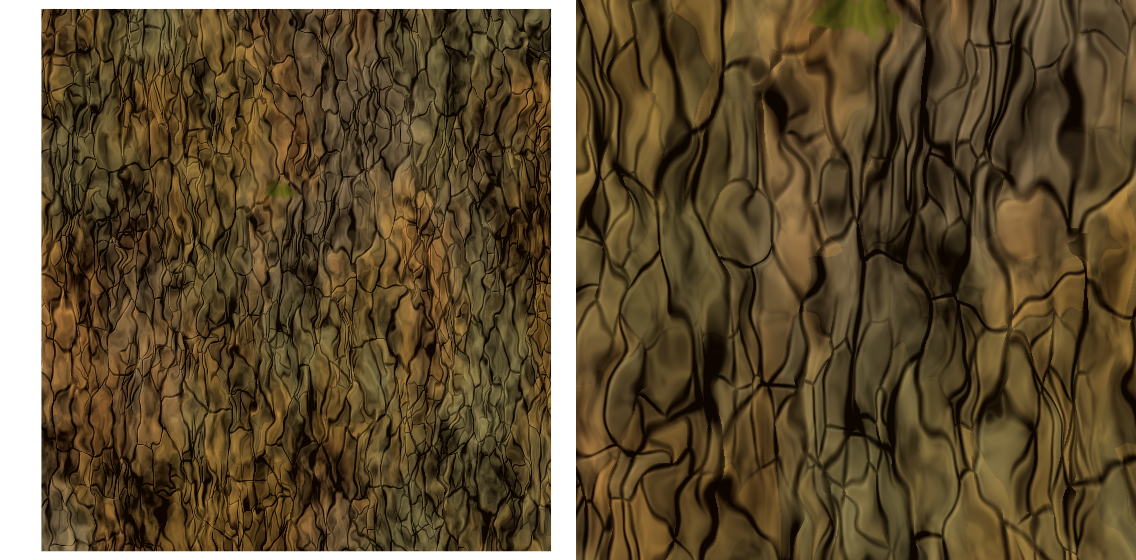
Left: the whole. Right: its middle third, enlarged.
A WebGL 1 fragment shader for this texture:

```glsl
precision highp float;
uniform vec2 u_resolution;

#define PANEL_MIN vec2(0.074, 0.0156)
#define PANEL_MAX vec2(0.984, 0.984)
#define PLATE_SCALE vec2(30.0, 10.0)
#define FLAKE_SCALE vec2(68.0, 24.0)
#define GRAIN_SCALE vec2(100.0, 38.0)
#define CRACK_WIDTH 0.0042
#define BASE_TONE 0.64
#define GRAIN_CONTRAST 1.15
#define RELIEF 0.22
#define DARK_BARK vec3(0.16, 0.11, 0.05)
#define LIGHT_BARK vec3(0.56, 0.45, 0.28)
#define MOSS vec3(0.36, 0.36, 0.08)

float hash(vec2 p) {
  vec3 q = fract(p.xyx * vec3(0.1031, 0.1030, 0.0973));
  q += dot(q, q.yzx + 33.33);
  return fract((q.x + q.y) * q.z);
}

float noise(vec2 p) {
  vec2 i = floor(p), f = fract(p);
  f = f * f * (3.0 - 2.0 * f);
  vec2 e = vec2(1.0, 0.0);
  return mix(mix(hash(i), hash(i + e), f.x),
             mix(hash(i + e.yx), hash(i + e.xx), f.x), f.y);
}

float fbm(vec2 p) {
  float sum = 0.0, amp = 0.5;
  for (int i = 0; i < 3; i++) {
    sum += amp * noise(p);
    p = p * 2.0 + 17.3;
    amp *= 0.5;
  }
  return sum / 0.875;
}

// Stretched cells: x = distance to the border in canvas units, y = cell value
vec2 cells(vec2 p, vec2 scale) {
  p *= scale;
  vec2 base = floor(p), nearest = vec2(0.0), second = vec2(1.0), id = base;
  float d1 = 9.0, d2 = 9.0;
  for (int y = -1; y <= 1; y++) {
    for (int x = -1; x <= 1; x++) {
      vec2 cell = base + vec2(float(x), float(y));
      vec2 r = cell + vec2(hash(cell), hash(cell + 57.0)) - p;
      float d = dot(r, r);
      if (d < d1) {
        d2 = d1; second = nearest;
        d1 = d; nearest = r; id = cell;
      } else if (d < d2) {
        d2 = d; second = r;
      }
    }
  }
  float slope = length((second - nearest) * scale);
  return vec2(0.5 * (d2 - d1) / max(slope, 0.001), hash(id + 113.0));
}

// Ragged vertical plates: x = height, y = plate value, z = fibre grain
vec3 bark(vec2 p) {
  vec2 q = p;
  q.x += 0.045 * (fbm(p * vec2(12.0, 7.0)) - 0.5);
  q.y += 0.060 * (fbm(p * vec2(16.0, 9.0) + 31.0) - 0.5);
  q.x += 0.011 * (noise(p * vec2(85.0, 48.0)) - 0.5);
  q.y += 0.016 * (noise(p * vec2(70.0, 60.0) + 9.0) - 0.5);
  vec2 plate = cells(q, PLATE_SCALE);
  vec2 flake = cells(q + 3.7, FLAKE_SCALE);
  float wide = CRACK_WIDTH * (0.35 + 1.3 * noise(p * vec2(34.0, 17.0)));
  float thin = CRACK_WIDTH * 0.62;
  float deep = 1.0 - smoothstep(0.0, wide, plate.x);
  float fine = 1.0 - smoothstep(0.0, thin, flake.x);
  fine *= smoothstep(0.35, 0.7, noise(p * vec2(26.0, 14.0) + 5.0));
  float grain = fbm(q * GRAIN_SCALE);
  float height = 1.0 - max(deep * 0.9, fine * 0.75);
  return vec3(height + 0.5 * (grain - 0.5), mix(plate.y, flake.y, 0.6), grain);
}

vec3 barkColor(vec2 p) {
  vec3 b = bark(p);
  float lit = b.x - bark(p + vec2(-0.0018, 0.0016)).x;
  float broad = fbm(p * vec2(7.0, 3.0) + 2.0);
  float knots = smoothstep(0.60, 0.82, fbm(p * vec2(9.0, 6.0) + 41.0));
  float pits = smoothstep(0.35, 0.65, fbm(p * vec2(75.0, 50.0) + 8.0));

  float tone = BASE_TONE + 0.36 * (b.y - 0.5) + 0.65 * (broad - 0.5);
  tone += GRAIN_CONTRAST * (b.z - 0.5) + RELIEF * lit;
  tone -= 0.75 * (1.0 - clamp(b.x, 0.0, 1.0));
  tone -= knots * (0.25 + 0.35 * pits);
  vec3 color = mix(DARK_BARK, LIGHT_BARK, clamp(tone, -0.27, 1.25));

  // Tan, olive and grey weathering
  float warmth = fbm(p * vec2(8.0, 4.0) + 73.0) + 0.22 * (b.y - 0.5);
  float olive = smoothstep(0.4, 0.65, fbm(p * vec2(5.0, 2.5) + 19.0));
  vec3 tint = mix(vec3(0.93, 0.98, 1.10), vec3(1.14, 0.98, 0.78),
                  smoothstep(0.28, 0.72, warmth));
  color *= tint * mix(vec3(1.0), vec3(0.96, 1.03, 0.90), olive);

  // Small moss tuft
  float tuft = length((p - vec2(0.5, 0.66)) / vec2(0.026, 0.016));
  tuft += 1.3 * (fbm(p * 90.0) - 0.5);
  return mix(color, MOSS * (0.4 + b.z), 0.8 * (1.0 - smoothstep(0.6, 1.0, tuft)));
}

void main() {
  vec2 p = gl_FragCoord.xy / u_resolution;
  vec2 inset = min(p - PANEL_MIN, PANEL_MAX - p) * u_resolution;
  float panel = clamp(min(inset.x, inset.y) + 0.5, 0.0, 1.0);
  gl_FragColor = vec4(mix(vec3(1.0), max(barkColor(p), 0.0), panel), 1.0);
}
```
